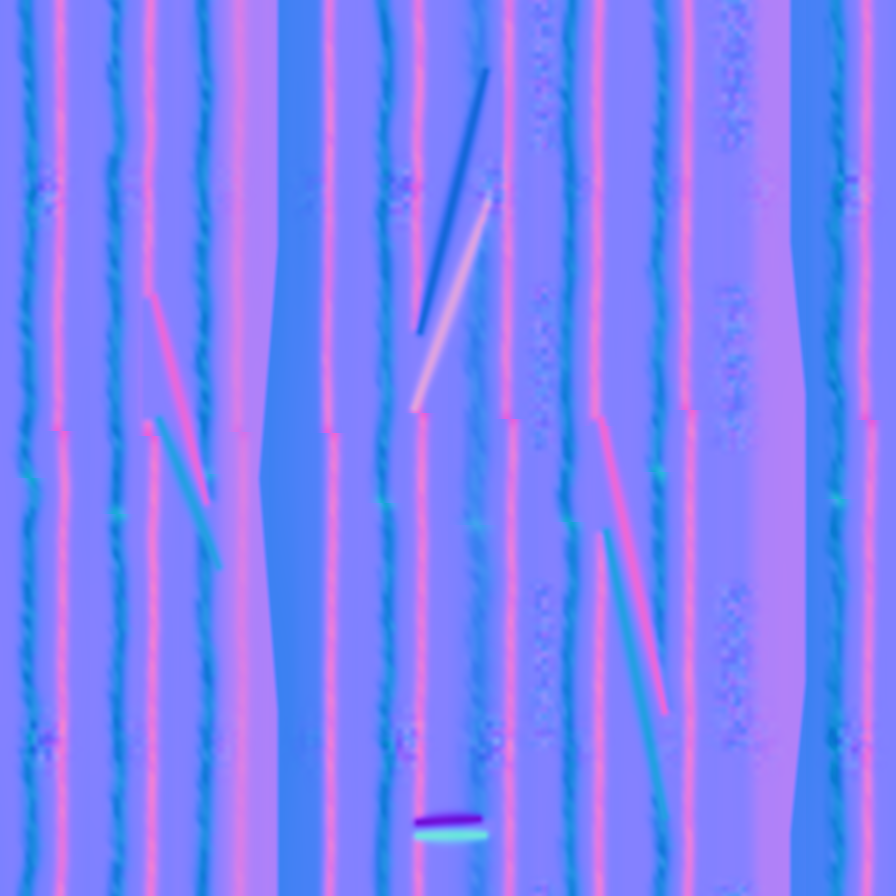
Give the GLSL for this texture map, as a three.js fragment shader.

```glsl
// Tangent-space normal map of weathered upright boards, ten across the tile.
// Surface tilt is summed from paired groove walls, two broad bevels, rough
// patches and slanted splits, then encoded as a normal colour.
varying vec2 vUv;

float hash(vec2 p) {
  vec3 q = fract(p.xyx * vec3(0.1031, 0.103, 0.0973));
  q += dot(q, q.yzx + 33.33);
  return fract((q.x + q.y) * q.z);
}

// Value noise that wraps after the given number of cells
float noise(vec2 p, vec2 period) {
  vec2 i = floor(p), f = fract(p);
  f = f * f * (3.0 - 2.0 * f);
  vec2 a = mod(i, period), b = mod(i + 1.0, period);
  return mix(mix(hash(a), hash(vec2(b.x, a.y)), f.x),
             mix(hash(vec2(a.x, b.y)), hash(b), f.x), f.y);
}

float bell(float d, float width) {
  d /= width;
  return exp(-d * d);
}

// Soft line that thins toward both ends
float stroke(vec2 p, vec2 a, vec2 b) {
  vec2 ab = b - a;
  float h = clamp(dot(p - a, ab) / dot(ab, ab), 0.0, 1.0);
  return bell(length(p - a - ab * h), 0.055 + 0.12 * h * (1.0 - h));
}

// Wood left standing across a groove, between upper edge ab and lower edge cd
void split(vec2 p, vec2 a, vec2 b, vec2 c, vec2 d, vec2 upper, vec2 lower, inout vec2 tilt) {
  float top = mix(a.y, b.y, clamp((p.x - a.x) / (b.x - a.x), 0.0, 1.0));
  float low = mix(c.y, d.y, clamp((p.x - c.x) / (d.x - c.x), 0.0, 1.0));
  float inside = smoothstep(low - 0.06, low + 0.06, p.y)
               * (1.0 - smoothstep(top - 0.06, top + 0.06, p.y))
               * smoothstep(-0.2, -0.1, p.x - min(a.x, c.x))
               * (1.0 - smoothstep(0.1, 0.2, p.x - max(b.x, d.x)));
  tilt *= 1.0 - inside;
  tilt = mix(tilt, upper, stroke(p, a, b));
  tilt = mix(tilt, lower, stroke(p, c, d));
}

// Broad rise to a ridge, then a steeper fall
float bevel(float x, float left, float ridge, float right) {
  float rise = 0.35 * smoothstep(left - 0.15, left + 0.15, x);
  float fall = mix(-0.52, -0.4, smoothstep(ridge, right, x))
             * (1.0 - smoothstep(right - 0.08, right + 0.08, x));
  return mix(rise, fall, smoothstep(ridge - 0.035, ridge + 0.035, x));
}

// Groove walls of one board: blue faces left, pink faces right
vec2 grooves(vec2 p, float board, float fine) {
  float x = p.x - board;
  float blueBreak = 4.9 - 0.8 * hash(vec2(board, 7.0));
  float pinkBreak = 5.05 + 0.4 * hash(vec2(board, 19.0));
  float wobble = noise(vec2(board, p.y * 2.0), vec2(10.0, 20.0)) - 0.5;
  float blueX = 0.35 - 0.04 * sin(board * 0.628) + 0.07 * wobble
              - 0.04 * fract((blueBreak - p.y) * 0.1) + 0.03 * (fine - 0.5);
  float pinkX = 0.72 - 0.075 * fract((pinkBreak - p.y) * 0.1) + 0.025 * wobble;

  float worn = 1.0 - step(0.5, abs(board - 5.0));
  float blue = bell(x - blueX, 0.095 + 0.045 * worn) * (1.0 - 0.35 * worn)
             * step(0.5, abs(mod(board, 5.0) - 3.0));
  float pink = bell(x - pinkX, 0.075) * step(0.5, abs(board - 8.0))
             * mix(0.4, 1.0, step(0.5, abs(board - 2.0)));

  vec2 blueTilt = vec2(-0.8 + 0.22 * (fine - 0.5),
                       0.04 + 0.25 * (fine - 0.5) + 0.3 * bell(p.y - blueBreak, 0.09));
  vec2 pinkTilt = vec2(0.8 + 0.12 * (fine - 0.5),
                       -0.06 + 0.1 * (fine - 0.5) - 0.2 * bell(p.y - pinkBreak, 0.09));
  return blue * blueTilt + pink * pinkTilt;
}

void main() {
  vec2 p = vUv * 10.0;                       // one unit per board
  float board = min(floor(p.x), 9.0);
  float fine = noise(vec2(p.x * 10.0, p.y * 8.0 + p.x * 5.0), vec2(100.0, 80.0));
  float grain = noise(p * vec2(8.0, 0.4), vec2(80.0, 4.0));
  vec2 speck = vec2(noise(p * 13.0, vec2(130.0)), noise(p * 11.0 + 5.0, vec2(110.0))) - 0.5;

  vec2 tilt = grooves(p, board, fine);

  // Slanted splits and one level cut
  split(p, vec2(1.72, 6.68), vec2(2.3, 4.4), vec2(1.78, 5.31), vec2(2.44, 3.68),
        vec2(0.8, -0.2), vec2(-0.72, 0.24), tilt);
  split(p, vec2(4.69, 6.3), vec2(5.42, 9.2), vec2(4.63, 5.45), vec2(5.45, 7.75),
        vec2(-0.82, -0.2), vec2(0.74, 0.26), tilt);
  split(p, vec2(6.71, 5.31), vec2(7.42, 2.06), vec2(6.77, 4.06), vec2(7.42, 0.89),
        vec2(0.82, -0.2), vec2(-0.74, 0.24), tilt);
  split(p, vec2(4.67, 0.82), vec2(5.34, 0.86), vec2(4.67, 0.67), vec2(5.4, 0.68),
        vec2(-0.15, -0.9), vec2(-0.15, 0.78), tilt);

  // Bevels with bent ridges
  float ridgeA = 3.1 - 0.21 * clamp(1.0 - abs(p.y - 4.66) / 2.6, 0.0, 1.0);
  float ridgeB = 8.82 + 0.17 * clamp((3.3 - abs(p.y - 4.0)) / 1.7, 0.0, 1.0);
  tilt.x += bevel(p.x, 2.48, ridgeA, 3.6) + bevel(p.x, 8.4, ridgeB, 9.28);

  // Rough streaks in three lengths, and scuffs at two heights
  float streak = smoothstep(-0.35, 0.0, cos((p.y - 5.9) * 1.885));
  float rough = streak * (bell(p.x - 6.06, 0.13) + bell(p.x - 8.2, 0.2));
  tilt += rough * (speck * vec2(0.5, 0.3) - vec2(0.1, 0.0));
  float scuff = (bell(p.y - 7.85, 0.3) + bell(p.y - 1.7, 0.3))
              * bell(p.x - board - 0.5, 0.2) * mix(0.3, 1.0, step(mod(board + 1.0, 5.0), 1.5));
  tilt += scuff * (speck * 0.6 - vec2(0.08, 0.03));

  // Faint lean and grain of each board
  tilt += vec2(0.07 * (grain - 0.4) + 0.05 * (hash(vec2(board, 3.0)) - 0.4), 0.01);
  tilt = clamp(tilt, -0.92, 0.92);
  float height = sqrt(max(1.0 - 0.7 * dot(tilt, tilt), 0.0));
  gl_FragColor = vec4(0.5 + 0.5 * vec3(tilt, height), 1.0);
}
```
